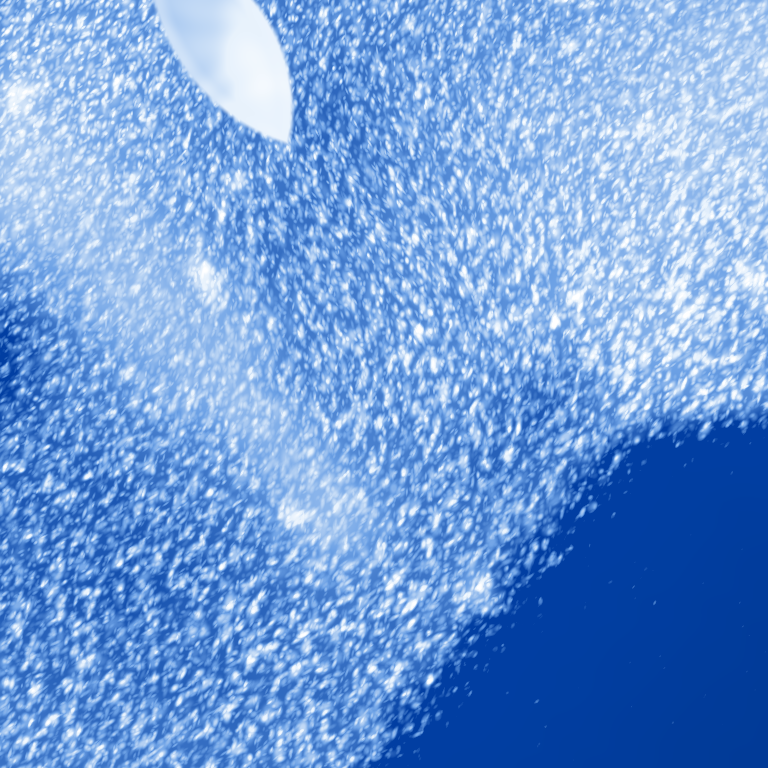
This texture is drawn by a WebGL 2 fragment shader. Its source:

```glsl
#version 300 es
precision highp float;

uniform vec2 u_resolution;
out vec4 fragColor;

const vec3 DEEP_BLUE = vec3(0.005, 0.245, 0.635);
const vec3 FOAM_BLUE = vec3(0.43, 0.635, 0.90);
const vec3 FOAM_WHITE = vec3(0.91, 0.95, 0.99);

vec3 hash3(vec2 cell, float seed) {
  vec3 q = fract(vec3(cell.xyx + seed * 17.3) * vec3(0.1031, 0.1030, 0.0973));
  q += dot(q, q.yzx + 33.33);
  return fract((q.xxy + q.yzz) * q.zyx);
}

vec2 rotate(vec2 v, float a) {
  float c = cos(a), s = sin(a);
  return vec2(c * v.x + s * v.y, c * v.y - s * v.x);
}

// Soft elliptical glow, 1 at its centre
float blob(vec2 p, vec2 centre, vec2 size, float angle) {
  vec2 q = rotate(p - centre, angle) / size;
  return exp(-dot(q, q));
}

float segmentDistance(vec2 p, vec2 a, vec2 b) {
  vec2 ab = b - a;
  return length(p - a - ab * clamp(dot(p - a, ab) / dot(ab, ab), 0.0, 1.0));
}

// Cellular layer of elongated flecks that follow the local flow angle
float flecks(vec2 p, float scale, float angle, float seed) {
  vec2 g = p * scale, cell = floor(g);
  float light = 0.0;
  for (int j = -1; j <= 1; j++) {
    for (int i = -1; i <= 1; i++) {
      vec2 id = cell + vec2(i, j);
      vec3 place = hash3(id, seed);
      vec3 kind = hash3(id, seed + 5.0);
      vec2 q = rotate(g - id - place.xy, angle + (kind.x - 0.5) * 0.9);
      q /= vec2(mix(0.45, 0.9, kind.y), mix(0.22, 0.45, kind.z));
      light = max(light, smoothstep(1.1, 0.15, length(q)) * mix(0.25, 1.0, place.z));
    }
  }
  return light;
}

float waves(vec2 p) {
  return sin(p.x * 17.0 + 2.0 * sin(p.y * 13.0)) * sin(p.y * 19.0 + 1.7 * sin(p.x * 11.0));
}

// Signed height above the border of the clear water
float foamSide(vec2 p) {
  float slope = (p.y - 1.3 * (p.x - 0.53)) / 1.64;
  float shelf = 1.5 * (p.y - 0.41 - 0.14 * (p.x - 0.85));
  return max(slope, shelf) + 0.012 * waves(p * 2.3);
}

// Bright drifting plume running down from the left
float plume(vec2 p) {
  float upper = segmentDistance(p, vec2(0.02, 0.77), vec2(0.27, 0.54)) / 0.12;
  float lower = segmentDistance(p, vec2(0.27, 0.54), vec2(0.44, 0.32)) / 0.065;
  return max(exp(-upper * upper), exp(-lower * lower));
}

float foamDensity(vec2 p, float plumeLight, float side) {
  float d = 0.48 + 0.03 * waves(p * 1.3 + 0.4);
  d += 0.23 * plumeLight;
  // Broad light areas
  d += 0.31 * blob(p, vec2(0.94, 0.82), vec2(0.36, 0.27), 0.5);
  d += 0.17 * blob(p, vec2(0.08, 0.93), vec2(0.20, 0.18), 0.0);
  d += 0.15 * blob(p, vec2(0.84, 0.56), vec2(0.13, 0.08), -0.4);
  // Broad dark areas
  d -= 0.40 * blob(p, vec2(-0.02, 0.55), vec2(0.09, 0.09), -0.7);
  d -= 0.16 * blob(p, vec2(0.14, 0.26), vec2(0.26, 0.18), -0.5);
  d -= 0.10 * blob(p, vec2(0.43, 0.84), vec2(0.09, 0.14), 0.0);
  d -= 0.10 * blob(p, vec2(0.36, 0.62), vec2(0.04, 0.14), 0.3);
  d -= 0.18 * blob(p, vec2(0.70, 0.46), vec2(0.14, 0.06), 0.8);
  // Bright clumps
  d += 0.55 * blob(p, vec2(0.63, 0.215), vec2(0.020, 0.042), 0.3);
  d += 0.45 * blob(p, vec2(0.268, 0.638), vec2(0.014, 0.032), 0.5);
  d += 0.45 * blob(p, vec2(0.378, 0.326), vec2(0.015, 0.013), 0.0);
  d += 0.40 * blob(p, vec2(0.310, 0.762), vec2(0.020, 0.016), 0.5);
  d += 0.40 * blob(p, vec2(0.980, 0.635), vec2(0.015, 0.030), 0.5);
  d += 0.35 * blob(p, vec2(0.025, 0.875), vec2(0.018, 0.026), 0.0);
  return mix(-0.75, d, smoothstep(-0.05, 0.09, side));
}

vec3 foamColor(float v) {
  vec3 c = mix(DEEP_BLUE, FOAM_BLUE, clamp(v * 2.0, 0.0, 1.0));
  c = mix(c, FOAM_WHITE, clamp(v * 2.0 - 1.0, 0.0, 1.0));
  return mix(c, vec3(1.0), smoothstep(1.0, 1.35, v));
}

void main() {
  vec2 p = gl_FragCoord.xy / u_resolution;
  float side = foamSide(p);
  float plumeLight = plume(p);

  // Flow leans left in the middle, right elsewhere
  float flow = mix(0.9, 1.95, blob(p, vec2(0.48, 0.70), vec2(0.25, 0.28), 0.0));
  float coarse = clamp(1.15 - 1.1 * p.y + 0.35 * p.x, 0.0, 1.0);
  float grain = mix(0.30, 0.70, coarse) * flecks(p, 43.0, flow, 1.0);
  grain += 0.60 * flecks(p, 76.0, flow, 2.0);
  grain += mix(0.60, 0.35, coarse) * flecks(p, 125.0, flow, 3.0);
  // Sparse large glints
  grain += 0.5 * pow(flecks(p, 27.0, flow, 4.0), 4.0);

  float haze = max(0.55 * plumeLight, 0.45 * blob(p, vec2(1.0, 0.95), vec2(0.36, 0.26), 0.4));
  float contrast = 0.86 * (1.0 - haze);
  float v = foamDensity(p, plumeLight, side) + contrast * (grain - 0.25);
  vec3 color = foamColor(v);

  // Clear water dims towards the lower corner
  color *= 1.0 - 0.07 * smoothstep(0.0, -0.4, side);

  // Large smooth bubble: overlap of two discs
  float lens = max(length(p - vec2(0.163, 0.86)) - 0.218, length(p - vec2(0.453, 1.06)) - 0.26);
  float shine = blob(p, vec2(0.34, 0.90), vec2(0.05, 0.10), 0.35);
  float body = 0.77 + 0.38 * shine + 0.04 * waves(p * 3.0) + 0.10 * smoothstep(-0.022, -0.004, lens);
  float soft = 0.003 + 1.0 / u_resolution.y;
  color = mix(color, foamColor(body), smoothstep(soft, -soft, lens));

  fragColor = vec4(color, 1.0);
}
```
